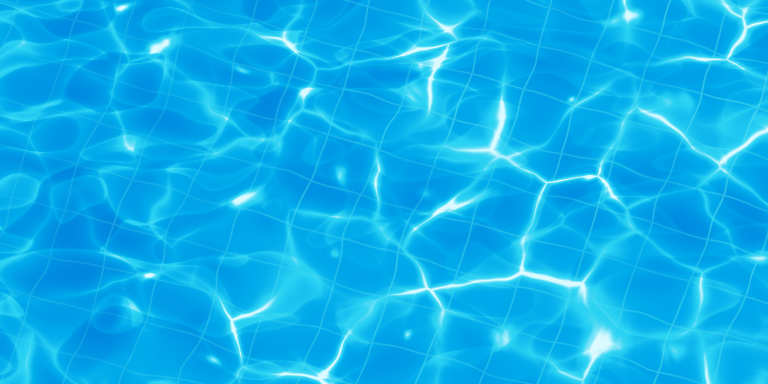
A WebGL 2 fragment shader for this texture:

```glsl
#version 300 es
precision highp float;
// Sunlit swimming pool: rippled blue water, caustic light and thin tile joints.

uniform vec2 u_resolution;
out vec4 outColor;

const vec3 DEEP = vec3(0.00, 0.52, 0.87);
const vec3 MID = vec3(0.00, 0.67, 0.92);
const vec3 BRIGHT = vec3(0.16, 0.82, 0.95);
const vec3 GLARE = vec3(0.86, 0.98, 1.00);
const vec3 JOINT = vec3(0.30, 0.86, 0.92);

const float BASE_LIGHT = 0.19;
const float SWELL = 0.42;          // broad light and dark patches
const float NET_SCALE = 3.7;       // caustic cells per canvas height
const float FINE_SCALE = 7.5;
const float GLINT_CELL = 0.24;
const float GLINT_CHANCE = 0.48;
const vec2 TILE = vec2(0.155, 0.125);
const vec2 TILE_SLANT = vec2(0.36, 0.27);
const float JOINT_WIDTH = 0.0032;
const float JOINT_OPACITY = 0.55;

vec2 hash2(vec2 c) {
    return fract(sin(vec2(dot(c, vec2(127.1, 311.7)), dot(c, vec2(269.5, 183.3)))) * 43758.545);
}

// Gradient noise, roughly -0.6 to 0.6
float noise(vec2 p) {
    vec2 i = floor(p), f = fract(p);
    vec2 u = f * f * f * (f * (f * 6.0 - 15.0) + 10.0);
    vec2 e = vec2(1.0, 0.0);
    float a = dot(hash2(i) * 2.0 - 1.0, f);
    float b = dot(hash2(i + e.xy) * 2.0 - 1.0, f - e.xy);
    float c = dot(hash2(i + e.yx) * 2.0 - 1.0, f - e.yx);
    float d = dot(hash2(i + e.xx) * 2.0 - 1.0, f - e.xx);
    return mix(mix(a, b, u.x), mix(c, d, u.x), u.y);
}

vec2 noise2(vec2 p) {
    return vec2(noise(p), noise(p + vec2(37.2, 17.9)));
}

// Distance to the nearest border between scattered cells
float cellEdge(vec2 p) {
    vec2 i = floor(p), f = fract(p), nearest = vec2(0.0);
    float best = 8.0, edge = 8.0;
    for (int y = -1; y <= 1; y++)
    for (int x = -1; x <= 1; x++) {
        vec2 g = vec2(x, y), r = g + hash2(i + g) - f;
        if (dot(r, r) < best) { best = dot(r, r); nearest = r; }
    }
    for (int y = -2; y <= 2; y++)
    for (int x = -2; x <= 2; x++) {
        vec2 g = vec2(x, y), r = g + hash2(i + g) - f, d = r - nearest;
        if (dot(d, d) > 1e-4) edge = min(edge, dot(0.5 * (r + nearest), normalize(d)));
    }
    return edge;
}

// Light fold: crisp on one side, fading softly on the other
float fold(float n) {
    return exp(-9.0 * max(n, 0.0) + 55.0 * min(n, 0.0));
}

// Scattered soft patches of glare with streaks
float glints(vec2 p) {
    vec2 q = p / GLINT_CELL, i = floor(q);
    float sum = 0.0;
    for (int y = -1; y <= 1; y++)
    for (int x = -1; x <= 1; x++) {
        vec2 id = i + vec2(x, y), h = hash2(id + 5.3), k = hash2(id + 71.7);
        float radius = mix(0.05, 0.21, k.y * k.y);
        vec2 d = (q - id - 0.15 - 0.7 * h) / radius;
        d.x += 0.5 * (h.x - 0.5) * d.y;
        d *= mix(vec2(0.65, 1.3), vec2(1.15, 0.75), h.y);
        sum += step(k.x, GLINT_CHANCE) * exp(-dot(d, d));
    }
    return sum * (0.75 + 0.8 * noise(p * vec2(34.0, 9.0)));
}

// Coverage of a joint at every whole value of g
float joint(float g, float width, float px) {
    float slope = max(length(vec2(dFdx(g), dFdy(g))) / px, 1e-3);
    float d = abs(fract(g + 0.5) - 0.5) / slope;
    return 1.0 - smoothstep(0.5 * width - 0.5 * px, 0.5 * width + px, d);
}

void main() {
    float px = 1.0 / u_resolution.y;
    vec2 p = gl_FragCoord.xy * px;
    float calm = smoothstep(0.1, 1.2, p.x - 0.5 * p.y + 0.3);

    // Surface ripples bend everything below
    vec2 ripple = 0.085 * noise2(p * vec2(2.6, 3.4)) + 0.035 * noise2(p * vec2(6.5, 9.0) + 9.0);
    vec2 w = p + ripple * mix(1.5, 1.0, calm);
    w.y *= 1.0 + 0.3 * w.y;
    vec2 fine = w + 0.016 * noise2(p * 17.0 + 3.0);

    // Broad tone
    float light = BASE_LIGHT + SWELL * noise(w * vec2(1.9, 2.8) + 4.0)
        + 0.22 * noise(w * vec2(5.0, 8.0) + 31.0)
        + 0.04 * (p.x - 1.0) - 0.10 * (p.y - 0.5);

    // Caustic networks, broken up so that some strands vanish
    float strand = smoothstep(-0.25, 0.4, noise(p * vec2(4.0, 5.0) + 12.0));
    float net = cellEdge(fine * NET_SCALE + 2.0);
    light += 0.26 * exp(-6.0 * net) + mix(0.4, 1.0, calm) * strand * 0.72 * exp(-30.0 * net);
    float small = cellEdge(fine * FINE_SCALE * vec2(0.75, 1.0) + 40.0);
    float patchy = smoothstep(-0.1, 0.4, noise(p * 3.1 + 50.0));
    light += patchy * (0.16 * exp(-5.0 * small) + 0.22 * exp(-20.0 * small));

    // Curling folds, strongest where the water is rough
    float rough = mix(0.30, 0.15, calm);
    light += rough * fold(noise(w * vec2(3.2, 5.5) + 60.0));
    light += 0.8 * rough * fold(noise(w * vec2(4.5, 8.0) + 83.0) - 0.12);
    light += mix(0.85, 0.6, calm) * glints(fine + 0.3 * ripple);

    // Water colour from light
    light = clamp(light, -0.12, 1.1);
    vec3 color = mix(DEEP, MID, min(light / 0.4, 1.0));
    color = mix(color, BRIGHT, smoothstep(0.4, 0.7, light));
    color = mix(color, GLARE, smoothstep(0.68, 1.08, light));

    // Slanted tile joints
    vec2 t = p + 0.45 * ripple + 0.008 * noise2(p * 11.0 + 21.0);
    vec2 grid = vec2(t.x - TILE_SLANT.x * t.y, t.y + TILE_SLANT.y * t.x) / TILE;
    float joints = max(joint(grid.x, JOINT_WIDTH, px), 0.75 * joint(grid.y, JOINT_WIDTH, px));
    float visible = JOINT_OPACITY * mix(0.45, 1.0, calm) * (0.85 + 0.8 * noise(p * 5.0 + 90.0));
    color = mix(color, max(color, JOINT), joints * visible);

    outColor = vec4(color, 1.0);
}
```
